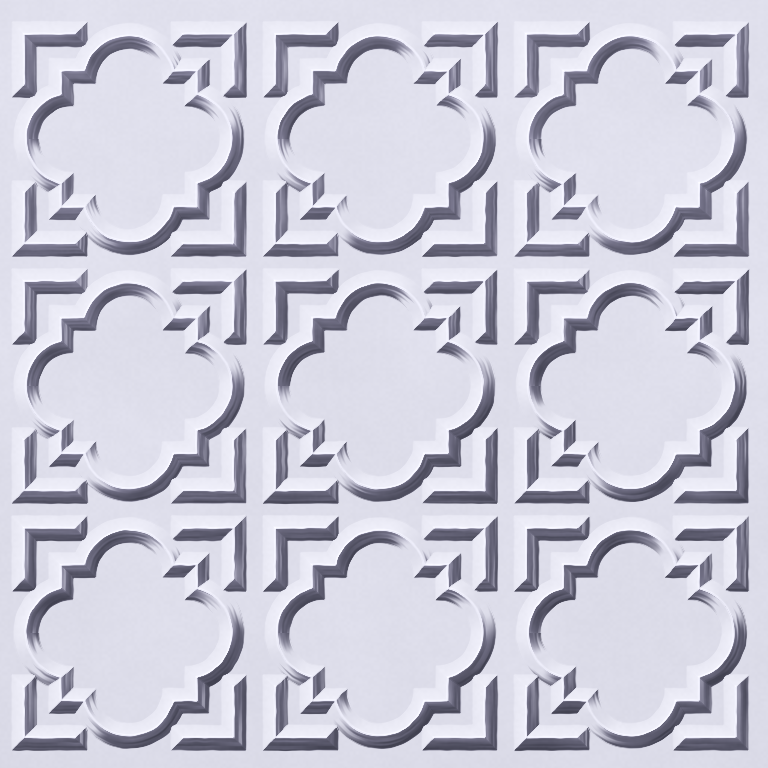
Reproduce this pattern procedurally as a WebGL 1 fragment shader.

```glsl
precision highp float;
// Embossed pale panel: a 3 by 3 grid of quatrefoil ridges with mitred corner brackets.
// A height field of triangular ridges is built from distances, then lit from the
// upper left; streaky noise along the contours breaks up the shadowed faces.

uniform vec2 u_resolution;

#define PITCH vec2(0.327, 0.3216)
#define MIDDLE vec2(0.495, 0.4975)
#define SLOPE_WIDTH 0.0165
#define SQUARE_HALF 0.0885
#define LOBE_OFFSET 0.0745
#define LOBE_RADIUS 0.0595
#define BRACKET_HALF 0.1365
#define BRACKET_START 0.054
#define LIGHT_DIR vec2(-0.58, 0.815)
#define STREAKS 0.42
#define WEAR 0.0011
#define TILE_VARIATION 0.14

float hash(vec2 p) {
  return fract(sin(dot(p, vec2(127.1, 311.7))) * 43758.5453);
}

float noise(vec2 p) {
  vec2 i = floor(p), f = fract(p);
  f = f * f * (3.0 - 2.0 * f);
  return mix(mix(hash(i), hash(i + vec2(1.0, 0.0)), f.x),
             mix(hash(i + vec2(0.0, 1.0)), hash(i + 1.0), f.x), f.y);
}

// Union of a sharp-cornered square and four round lobes
float quatrefoil(vec2 p) {
  p = abs(p);
  float square = max(p.x, p.y) - SQUARE_HALF;
  float lobes = min(length(p - vec2(LOBE_OFFSET, 0.0)),
                    length(p - vec2(0.0, LOBE_OFFSET))) - LOBE_RADIUS;
  return min(square, lobes);
}

// Corner parts of a square frame, with sloped end caps
float bracketHeight(vec2 p) {
  p = abs(p);
  float ridge = SLOPE_WIDTH - abs(max(p.x, p.y) - BRACKET_HALF);
  return min(ridge, min(p.x, p.y) - BRACKET_START);
}

float reliefHeight(vec2 p) {
  float ridge = SLOPE_WIDTH - abs(quatrefoil(p));
  return max(0.0, max(ridge, bracketHeight(p)));
}

void main() {
  vec2 uv = gl_FragCoord.xy / u_resolution;

  // Tile index and local position, limited to three tiles each way
  vec2 tile = clamp(floor((uv - MIDDLE) / PITCH + 0.5), -1.0, 1.0);
  vec2 p = uv - MIDDLE - tile * PITCH;
  float tileTone = hash(tile + 7.3) - 0.5;

  // Slightly uneven edges
  vec2 grain = uv * 95.0;
  p += WEAR * (vec2(noise(grain), noise(grain + 41.7)) - 0.5);

  // Surface slope by central differences, which also smooths the creases
  float e = max(0.0014, 0.8 / min(u_resolution.x, u_resolution.y));
  vec2 dx = vec2(e, 0.0), dy = vec2(0.0, e);
  vec2 facing = -vec2(reliefHeight(p + dx) - reliefHeight(p - dx),
                      reliefHeight(p + dy) - reliefHeight(p - dy)) / (2.0 * e);
  float level = reliefHeight(p) / SLOPE_WIDTH;
  float steep = clamp(length(facing), 0.0, 1.0);

  // Streaks follow the contours and vary slowly around the tile
  float turn = atan(p.y, p.x);
  float streak = noise(vec2(level * 7.0, turn * 4.0) + tile * 17.0) - 0.5;
  float lit = dot(facing, LIGHT_DIR);
  float shadow = smoothstep(0.05, 0.64, -lit + STREAKS * streak * steep);
  float glow = smoothstep(0.0, 0.7, lit);

  // Flat ground with faint mottling
  float mottle = noise(uv * 9.0) + 0.5 * noise(uv * 37.0) - 0.75;
  vec3 color = vec3(0.872, 0.872, 0.922) + 0.016 * mottle;
  color += 0.02 * (uv.y - 0.5);

  // Bright faces, whitest toward the crest
  color = mix(color, vec3(0.94, 0.94, 0.98), glow * (0.6 + 0.4 * level));

  // Shadowed faces, deeper toward the foot and where they face down
  float depth = 0.22 + 0.42 * (1.0 - level) + 0.65 * (-lit - 0.6);
  depth += 0.45 * streak + TILE_VARIATION * tileTone + 0.2 * (0.5 - uv.y);
  vec3 shade = mix(vec3(0.55, 0.54, 0.64), vec3(0.26, 0.26, 0.32),
                   clamp(depth, 0.0, 1.0));
  color = mix(color, shade, shadow);

  // Soft rounded crest and fine surface grain
  color += 0.06 * smoothstep(0.82, 1.0, level) * (1.0 - 0.5 * shadow);
  color += 0.012 * (noise(uv * 260.0) - 0.5);

  gl_FragColor = vec4(clamp(color, 0.0, 1.0), 1.0);
}
```
